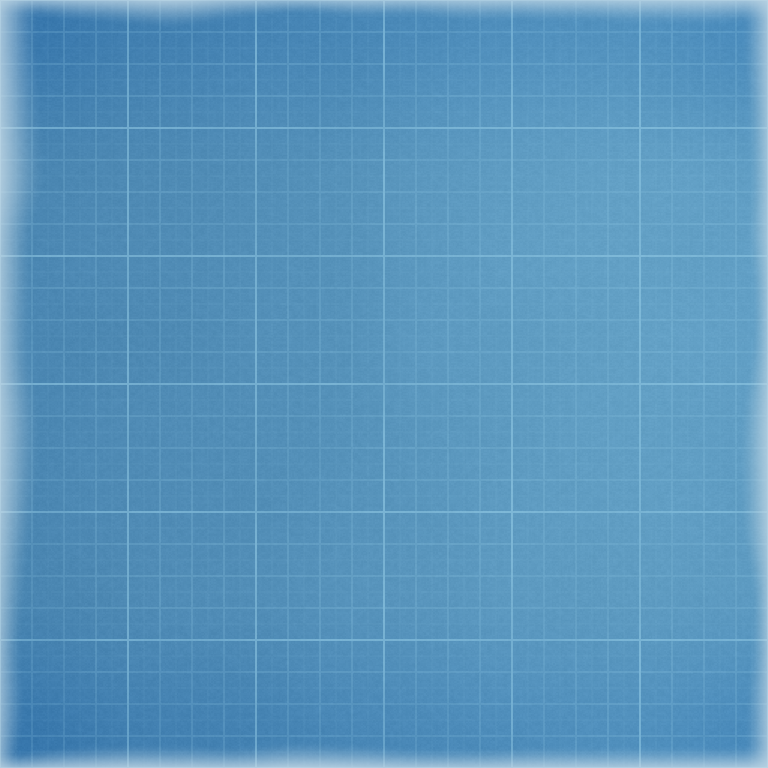
This pattern is drawn by a Shadertoy shader. Its source:

```glsl
// Blueprint paper: a 6 x 6 ruled grid with finer subdivisions and faded, worn edges.
#define MAJOR_CELLS 6.0
#define MINOR_CELLS 24.0
#define FINE_CELLS 48.0
#define MAJOR_WIDTH 0.0021
#define MINOR_WIDTH 0.0019
#define GRAIN_CELLS 512.0
#define GRAIN_AMOUNT 0.026
#define DARK_BLUE vec3(0.265, 0.495, 0.670)
#define LIGHT_BLUE vec3(0.385, 0.625, 0.770)
#define LINE_COLOR vec3(0.590, 0.810, 0.910)
#define EDGE_COLOR vec3(0.770, 0.855, 0.905)

float hash(vec2 p) {
    return fract(sin(dot(p, vec2(127.1, 311.7))) * 43758.5453);
}

float valueNoise(vec2 p) {
    vec2 cell = floor(p);
    vec2 f = fract(p);
    f = f * f * (3.0 - 2.0 * f);
    float low = mix(hash(cell), hash(cell + vec2(1.0, 0.0)), f.x);
    float high = mix(hash(cell + vec2(0.0, 1.0)), hash(cell + 1.0), f.x);
    return mix(low, high, f.y);
}

// Pixel coverage of evenly spaced lines on both axes.
vec2 ruling(vec2 p, float cells, float width, float pixel) {
    vec2 d = abs(fract(p * cells + 0.5) - 0.5) / cells;
    vec2 outer = clamp(0.5 + (0.5 * width - d) / pixel, 0.0, 1.0);
    vec2 inner = clamp(0.5 - (0.5 * width + d) / pixel, 0.0, 1.0);
    return outer - inner;
}

float gridLines(vec2 p, float cells, float width, float pixel) {
    vec2 lines = ruling(p, cells, width, pixel);
    return max(lines.x, lines.y);
}

// Soft border whose depth wanders along the side.
float edgeFade(float depth, float along, float reach, float seed) {
    float wander = valueNoise(vec2(along * 5.0, seed));
    wander = 0.7 * wander + 0.3 * valueNoise(vec2(along * 13.0, seed + 7.0));
    float width = reach * (0.5 + wander);
    float fade = 1.0 - smoothstep(-0.4 * width, width, depth);
    return fade * mix(0.75, 1.15, wander);
}

vec3 paper(vec2 p) {
    float light = 0.30 + 0.58 * smoothstep(0.0, 0.95, p.x);
    light += 0.16 * (1.0 - smoothstep(0.0, 0.65, distance(p, vec2(0.78, 0.62))));
    vec3 color = mix(DARK_BLUE, LIGHT_BLUE, light);

    // Deeper blue toward the top and bottom, strongest in the corners.
    float ends = smoothstep(0.25, 0.5, abs(p.y - 0.5));
    float sides = smoothstep(0.3, 0.5, abs(p.x - 0.5));
    color -= vec3(0.055, 0.045, 0.015) * ends;
    color -= vec3(0.025, 0.020, 0.008) * sides * (0.4 + ends);

    // Broad mottling and fine paper grain.
    float mottling = valueNoise(p * 9.0) - 0.5;
    float fiber = valueNoise(p * vec2(190.0, 240.0)) - 0.5;
    float grain = hash(floor(p * GRAIN_CELLS)) - 0.5;
    return color + 0.012 * mottling + GRAIN_AMOUNT * (0.6 * fiber + 0.7 * grain);
}

void mainImage(out vec4 fragColor, in vec2 fragCoord) {
    vec2 p = fragCoord / iResolution.xy;
    float pixel = 1.0 / min(iResolution.x, iResolution.y);
    vec3 color = paper(p);

    // Ruled lines, with ink strength varying over the sheet.
    float ink = mix(0.75, 1.15, valueNoise(p * 14.0 + 3.0));
    float fine = gridLines(p, FINE_CELLS, MINOR_WIDTH, pixel);
    float minor = gridLines(p, MINOR_CELLS, MINOR_WIDTH, pixel);
    float major = gridLines(p, MAJOR_CELLS, MAJOR_WIDTH, pixel);
    float lines = max(0.62 * major, max(0.25 * minor, 0.06 * fine));
    color = mix(color, LINE_COLOR, lines * ink);

    // Worn borders: left, right, bottom and top.
    float left = edgeFade(p.x, p.y, 0.043, 2.0);
    float right = edgeFade(1.0 - p.x, p.y, 0.033, 11.0);
    float bottom = edgeFade(p.y, p.x, 0.025, 23.0);
    float top = edgeFade(1.0 - p.y, p.x, 0.029, 37.0);
    float wear = 1.0 - (1.0 - min(left, 1.0)) * (1.0 - min(right, 1.0))
                     * (1.0 - min(bottom, 1.0)) * (1.0 - min(top, 1.0));
    color = mix(color, EDGE_COLOR, 0.92 * wear);

    fragColor = vec4(clamp(color, 0.0, 1.0), 1.0);
}
```
